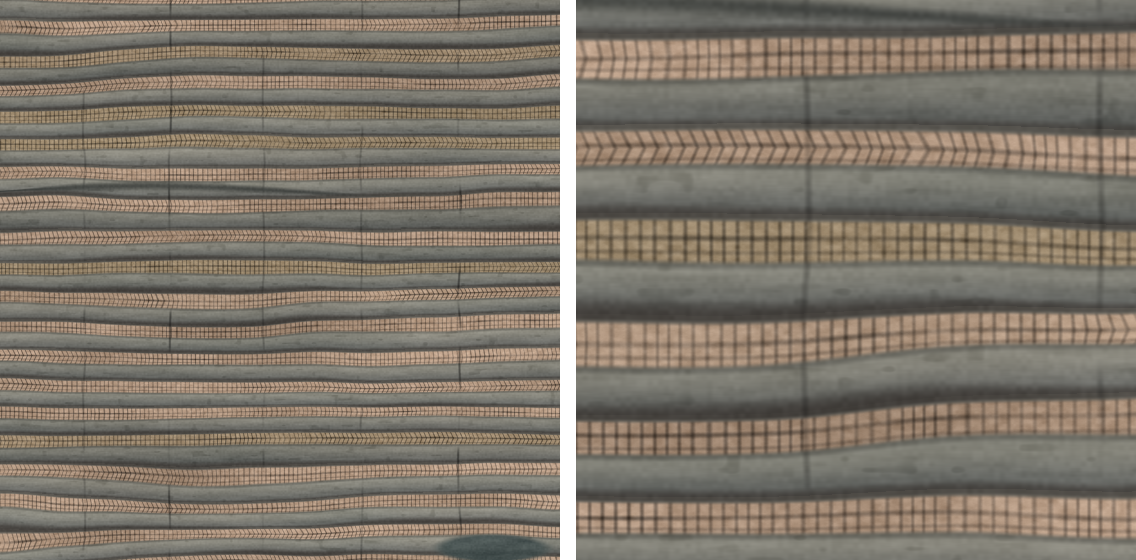
Left, the full canvas; right, a detail of the centre.
Give the GLSL for this texture, as a WebGL 1 fragment shader.

```glsl
precision highp float;
// Woven mat: about 19 wavy horizontal rows, each a tan stitched band under a
// dark crease and above a smooth grey roll. Rows come from fract() of a warped
// height; value noise adds streaks, row tints, worn stitches and folds.

uniform vec2 u_resolution;

float hash(vec2 p) {
  vec3 q = fract(vec3(p.xyx) * 0.1031);
  q += dot(q, q.yzx + 33.33);
  return fract((q.x + q.y) * q.z);
}

float noise(vec2 p) {
  vec2 i = floor(p), f = fract(p);
  f = f * f * (3.0 - 2.0 * f);
  return mix(mix(hash(i), hash(i + vec2(1.0, 0.0)), f.x),
             mix(hash(i + vec2(0.0, 1.0)), hash(i + vec2(1.0, 1.0)), f.x), f.y);
}

float fbm(vec2 p) {
  float sum = 0.0, amp = 0.5;
  for (int i = 0; i < 4; i++) {
    sum += amp * noise(p);
    p = p * 2.03 + 17.7;
    amp *= 0.5;
  }
  return sum;
}

// Soft line: 1 at d = 0, falling to 0, never thinner than a pixel
float line(float d, float width, float px) {
  return 1.0 - smoothstep(0.0, max(width, 1.2 * px), abs(d));
}

// Grey roll, lit above and shaded toward its lower edge
vec3 rollColor(vec2 uv, float f, float row) {
  vec3 c = mix(vec3(0.53, 0.525, 0.485), vec3(0.40, 0.405, 0.39), smoothstep(0.55, 0.97, f));
  c *= 0.92 + 0.12 * hash(vec2(row, 4.0));
  c += 0.09 * (fbm(vec2(uv.x * 24.0, uv.y * 190.0)) - 0.47);
  c += 0.05 * (noise(vec2(uv.x * 5.0, row * 3.7)) - 0.5) * vec3(1.0, 0.8, 0.7);
  float wrinkle = noise(uv * vec2(75.0, 150.0) + row);
  return c - 0.05 * smoothstep(0.75, 0.95, wrinkle);
}

// Tan band: cross ticks that lean into chevrons in places, and a middle thread
vec3 bandColor(vec2 uv, float f, float row, float px) {
  float along = noise(vec2(uv.x * 6.0, row * 5.3));
  float worn = noise(vec2(uv.x * 22.0, row * 9.1));
  vec3 c = mix(vec3(0.64, 0.54, 0.455), vec3(0.76, 0.65, 0.56), along);
  c = mix(c, vec3(0.58, 0.52, 0.40), 0.65 * smoothstep(0.6, 0.95, hash(vec2(row, 8.0))));
  float lean = 3.0 * smoothstep(0.45, 0.75, noise(vec2(uv.x * 4.0 + 9.0, row * 2.9)));
  float s = uv.x * 124.0 + lean * abs(f - 0.27) + 0.7 * noise(vec2(uv.x * 40.0, row));
  float tick = line(fract(s) - 0.5, 0.27, 124.0 * px);
  float thread = line(f - 0.26 - 0.06 * (along - 0.5), 0.05, 18.65 * px);
  float lower = line(f - 0.40, 0.04, 18.65 * px);
  c *= 1.0 - tick * (0.17 + 0.22 * worn);
  c *= 1.0 - 0.30 * thread * (0.4 + worn) - 0.17 * lower;
  return c + 0.16 * (fbm(uv * vec2(170.0, 260.0)) - 0.47);
}

void main() {
  vec2 uv = gl_FragCoord.xy / u_resolution;
  float px = 1.0 / min(u_resolution.x, u_resolution.y);

  // Warped rows, counted downward
  float wave = noise(vec2(uv.x * 2.6, uv.y * 9.0)) - 0.5;
  wave += 0.25 * (noise(vec2(uv.x * 9.0, uv.y * 12.0)) - 0.5);
  float v = (1.0 - uv.y) * 18.65 - 0.58 + 0.48 * wave + 0.12 * (uv.x - 0.5);
  float row = floor(v), f = fract(v);
  float d = f > 0.6 ? f - 1.0 : f;

  // Roll and stitched band
  float edge = 0.43 + 0.10 * (noise(vec2(uv.x * 5.0, row * 7.7)) - 0.5);
  float band = smoothstep(0.04, 0.10, f) * (1.0 - smoothstep(edge, edge + 0.07, f));
  vec3 col = mix(rollColor(uv, f, row), bandColor(uv, f, row, px), band);

  // Dark crease above the band, thin shade below it
  float depth = noise(vec2(uv.x * 4.0, floor(v + 0.5) * 6.1));
  float crease = smoothstep(-0.08 - 0.15 * depth * depth, 0.0, d)
               * (1.0 - smoothstep(0.03, 0.11, d));
  col = mix(col, vec3(0.25, 0.235, 0.22), crease * (0.60 + 0.35 * depth));
  col *= 1.0 - 0.20 * line(f - edge - 0.06, 0.07, 18.65 * px);

  // Faint, broken vertical seams
  for (int i = 0; i < 5; i++) {
    float k = float(i);
    float x = 0.143 + 0.168 * k + 0.03 * (hash(vec2(k, 3.0)) - 0.5);
    x += 0.005 * (noise(vec2(uv.y * 17.0, k * 5.0)) - 0.5);
    float broken = smoothstep(0.2, 0.75, noise(vec2(uv.y * 28.0, k * 11.0)));
    float strength = mod(k, 3.0) == 1.0 ? 0.42 : 0.20;
    col *= 1.0 - strength * broken * line(uv.x - x, 0.0035, px);
  }

  // Long tapering fold across the left half
  float foldY = 0.658 + 0.010 * sin(uv.x * 6.0);
  float taper = 0.010 * smoothstep(0.0, 0.2, uv.x) * (1.0 - smoothstep(0.3, 0.75, uv.x));
  float fold = line(uv.y - foldY, 0.002 + taper, px) * (1.0 - smoothstep(0.5, 0.8, uv.x));
  col = mix(col, vec3(0.22, 0.23, 0.22), 0.8 * fold);

  // Curled dark flap at the lower right
  vec2 q = (uv - vec2(0.88, 0.018 + 0.01 * wave)) / vec2(0.11, 0.027);
  float flap = 1.0 - smoothstep(0.75, 1.05, length(q));
  vec3 flapColor = mix(vec3(0.19, 0.23, 0.23), vec3(0.36, 0.40, 0.39), fbm(uv * vec2(18.0, 90.0)));
  col = mix(col, flapColor, flap);

  // Broad unevenness and fine grain
  col *= 0.96 + 0.10 * noise(uv * vec2(4.0, 7.0) + 5.0);
  col += 0.035 * (noise(uv * 310.0) - 0.5);
  gl_FragColor = vec4(clamp(col, 0.0, 1.0), 1.0);
}
```
